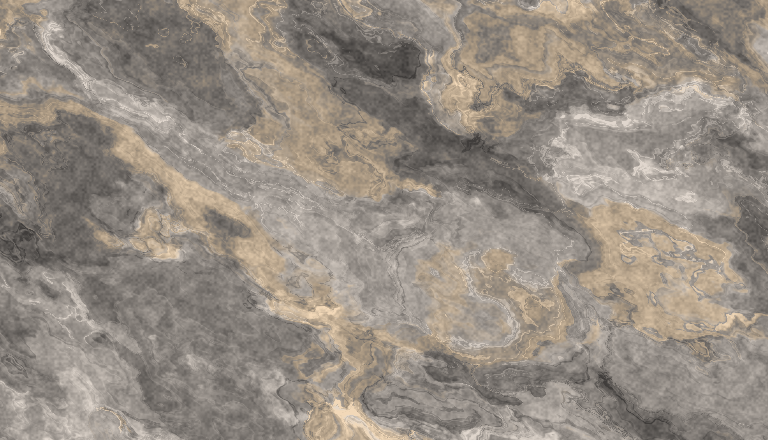
A WebGL 1 fragment shader for this texture:

```glsl
precision highp float;
// Folded grey-brown marble: slanting broken slabs, each carrying its own
// thin strata, with charcoal seams, pale crystal patches, tan stains and grain.
// Warped fractal noise bends the rock; blended Voronoi cells break it up.
uniform vec2 u_resolution;

float hash(vec2 p) {
  return fract(sin(dot(p, vec2(127.1, 311.7))) * 43758.5453);
}

float noise(vec2 p) {
  vec2 i = floor(p), f = fract(p);
  f = f * f * (3.0 - 2.0 * f);
  return mix(mix(hash(i), hash(i + vec2(1.0, 0.0)), f.x),
             mix(hash(i + vec2(0.0, 1.0)), hash(i + 1.0), f.x), f.y);
}

float fbm(vec2 p) {
  float sum = 0.0, gain = 0.5;
  for (int i = 0; i < 6; i++) {
    sum += gain * noise(p);
    p = mat2(0.8, 0.6, -0.6, 0.8) * p * 2.03 + 7.3;
    gain *= 0.5;
  }
  return sum;
}

// x: shade of the slab, y: height within its tilted layers
vec2 slabs(vec2 p) {
  vec2 cell = floor(p), sum = vec2(0.0);
  float total = 0.0;
  for (int y = -1; y <= 1; y++) {
    for (int x = -1; x <= 1; x++) {
      vec2 id = cell + vec2(float(x), float(y));
      vec2 d = p - id - vec2(hash(id), hash(id + 31.7));
      float weight = exp(-28.0 * dot(d, d)) + 1e-9;
      float tilt = 1.8 * (hash(id + 5.1) - 0.5);
      sum += weight * vec2(hash(id + 12.4), d.y + tilt * d.x + 1.5 * hash(id + 3.9));
      total += weight;
    }
  }
  return sum / total;
}

void main() {
  vec2 uv = gl_FragCoord.xy / u_resolution.y;

  // Axes along and across the slope falling to the right
  vec2 flow = vec2(dot(uv, vec2(0.89, -0.45)), dot(uv, vec2(0.45, 0.89)));
  vec2 p = flow * vec2(2.3, 4.2) + 3.0;

  // Two rounds of folding
  vec2 bent = p + 2.6 * (vec2(fbm(p), fbm(p + 17.2)) - 0.5);
  bent += 0.9 * (vec2(fbm(bent * 2.1 + 4.7), fbm(bent * 2.1 + 23.5)) - 0.5);

  // Slabs and their layers
  vec2 slab = slabs(bent * 1.15);
  float strata = slab.y + 0.7 * fbm(bent * 1.8 + 8.0);
  float layers = noise(vec2(strata * 7.0, bent.x * 1.3));
  float fine = noise(vec2(strata * 24.0, bent.x * 3.0 + 40.0));
  float mass = fbm(bent * 0.9 + 51.0);
  float rough = fbm(uv * 38.0);
  float grain = noise(uv * 190.0);

  float light = 0.555 + 0.20 * (slab.x - 0.5) + 0.42 * (mass - 0.49)
              + 0.17 * (layers - 0.5) + 0.09 * (fine - 0.5)
              + 0.20 * (rough - 0.49) + 0.10 * (grain - 0.5);

  // Charcoal seams, with layers showing through
  float seam = fbm(bent * vec2(0.8, 1.3) + 70.0) + 0.10 * (layers - 0.5);
  light -= 0.15 * smoothstep(0.57, 0.66, seam) * (0.6 + 0.6 * fine);

  // Pale crystal patches with ragged edges
  float patches = fbm(bent * vec2(1.2, 1.7) + 93.0) + 0.16 * (rough - 0.5);
  light += 0.14 * smoothstep(0.59, 0.68, patches) * (0.5 + 0.8 * fine);

  // Hairline cracks: pale ones in places, dark ones along the folds
  float crack = abs(fbm(bent * 1.6 + 120.0) - 0.5);
  float sparse = smoothstep(0.48, 0.62, noise(p * 1.4 + 61.0));
  light += 0.13 * sparse * (1.0 - smoothstep(0.002, 0.014, crack));
  float fold = abs(fbm(bent * 1.1 + 150.0) - 0.48);
  light -= 0.11 * (1.0 - sparse) * (1.0 - smoothstep(0.003, 0.020, fold));

  // Warm grey, stained tan along some of the lighter layers
  light = clamp(light, 0.24, 0.84);
  vec3 color = light * vec3(1.045, 1.0, 0.95) + vec3(0.0, 0.0, 0.004);
  float stain = fbm(bent * 1.1 + 180.0) + 0.22 * (layers - 0.5);
  stain = smoothstep(0.51, 0.66, stain) * smoothstep(0.42, 0.60, light);
  color *= mix(vec3(1.0), vec3(1.08, 1.01, 0.90), stain);

  gl_FragColor = vec4(color, 1.0);
}
```
